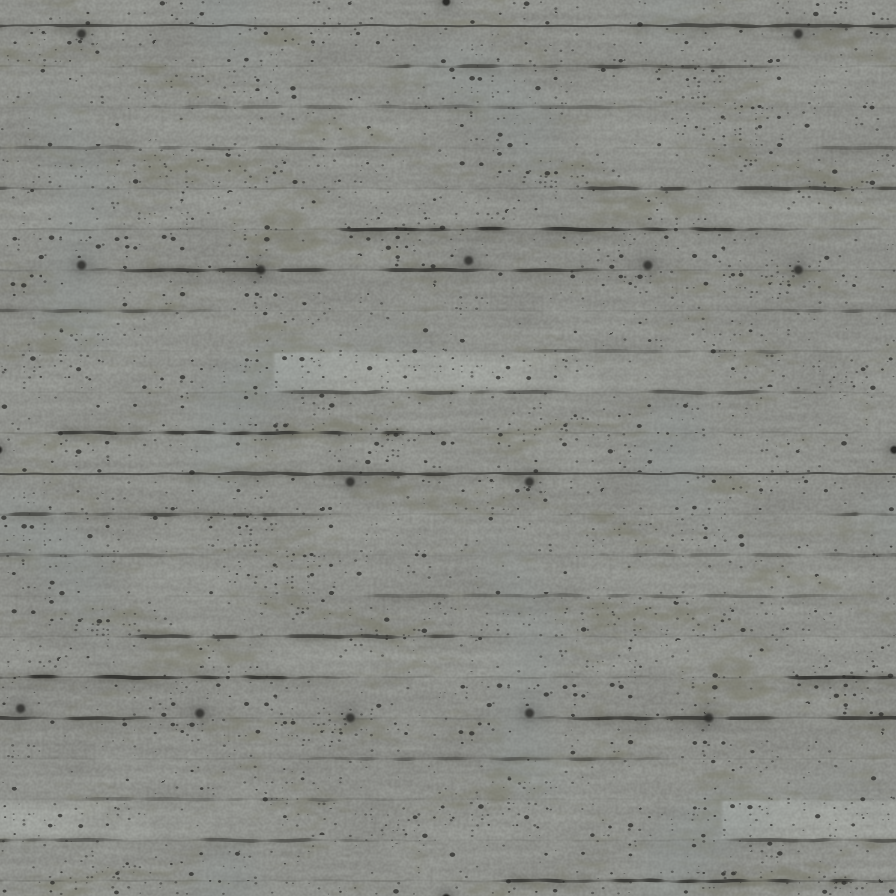
Write a WebGL 1 fragment shader that draws this texture.

```glsl
precision highp float;
// Board-marked concrete: 22 courses with broken dark seams, tie holes, pits and stains.
// One half-height sheet repeats twice, the second time shifted by half its width.
// All noise cells wrap on that same staggered lattice, so the sheets join seamlessly.
uniform vec2 u_resolution;

const float BOARDS = 11.0;       // boards in one sheet
const float SEAM_OFFSET = 0.63;  // first seam, in boards from the top
const vec3 DARK_CEMENT = vec3(0.46, 0.46, 0.445);
const vec3 PALE_CEMENT = vec3(0.61, 0.62, 0.60);
const vec3 OLIVE_STAIN = vec3(0.47, 0.47, 0.40);
const vec3 COOL_BLOOM = vec3(0.57, 0.61, 0.61);
const vec3 SEAM_GRIME = vec3(0.32, 0.32, 0.28);
const vec3 HOLLOW = vec3(0.17, 0.17, 0.16);

// Folds a position into one sheet of n cells, undoing the half-width stagger.
vec2 wrapSheet(vec2 c, vec2 n) {
  float sheet = floor(c.y / n.y);
  return vec2(mod(c.x + 0.5 * sheet * n.x, n.x), c.y - sheet * n.y);
}

float hash(vec2 p, float seed) {
  vec3 q = fract(p.xyx * 0.1031 + seed * 0.137);
  q += dot(q, q.yzx + 33.33);
  return fract((q.x + q.y) * q.z);
}

float corner(vec2 cell, vec2 offset, vec2 n, float seed) {
  float a = 6.28318 * hash(wrapSheet(cell + 0.5, n), seed);
  return dot(vec2(cos(a), sin(a)), offset);
}

// Gradient noise, roughly -1 to 1, with n cells per sheet (n.x even).
float noise(vec2 p, vec2 n, float seed) {
  vec2 q = p * n, i = floor(q), f = q - i;
  vec2 u = f * f * f * (f * (f * 6.0 - 15.0) + 10.0);
  vec2 e = vec2(1.0, 0.0);
  float top = mix(corner(i, f, n, seed), corner(i + e, f - e, n, seed), u.x);
  float low = mix(corner(i + e.yx, f - e.yx, n, seed),
                  corner(i + 1.0, f - 1.0, n, seed), u.x);
  return 1.4 * mix(top, low, u.y);
}

// Small round air holes, at most one per cell.
float pits(vec2 p, float count, float density, float seed, float px) {
  vec2 n = vec2(count, 0.5 * count), q = p * n, i = floor(q);
  vec2 id = wrapSheet(i + 0.5, n);
  vec2 centre = 0.35 + 0.3 * vec2(hash(id, seed), hash(id, seed + 1.0));
  float radius = mix(0.08, 0.24, hash(id, seed + 2.0));
  float d = length((q - i - centre) * vec2(0.8, 1.0));
  float soft = 0.6 * count * px;
  float dot1 = 1.0 - smoothstep(radius - soft, radius + soft, d);
  return dot1 * step(hash(id, seed + 3.0), density);
}

// Nearest board seam: x is the thin crack, y the grime around it.
vec2 seam(vec2 p, float px) {
  float y = p.y * BOARDS - SEAM_OFFSET + 0.025 * noise(p, vec2(30.0, 11.0), 3.0);
  float index = floor(y + 0.5), d = y - index;
  vec2 at = wrapSheet(vec2(p.x, index + 0.5), vec2(1.0, BOARDS));
  float k = at.y - 0.5;
  float joint = 1.0 - step(0.5, k);
  float along = fract(at.x - 0.3 - 0.735 * (k - 9.0));
  float span = 0.4 + 0.3 * hash(at.yy, 7.0);
  float stretch = smoothstep(0.0, 0.04, along) * (1.0 - smoothstep(span - 0.12, span, along));
  float strength = 0.65 - 0.35 * cos(6.28318 * (k - 2.4) / 5.5);
  float broken = smoothstep(-0.6, 0.3, noise(p, vec2(36.0, 11.0), 5.0));
  float wear = strength * (0.18 + 0.82 * stretch) * (0.25 + 0.75 * broken);
  float width = 0.012 + 0.02 * stretch * broken;
  float crack = 1.0 - smoothstep(width, width + 22.0 * px, abs(d));
  float grime = exp(-abs(d) * (d > 0.0 ? 7.0 : 11.0)) * wear;
  grime *= 0.65 + 0.6 * noise(p, vec2(24.0, 60.0), 8.0);
  return vec2(crack * mix(wear, 0.75, joint), max(grime, 0.0));
}

// Dark plug with a faint ring of stain; p is folded into one sheet.
float tieHole(vec2 p, vec2 centre, float radius, float px) {
  float d = length((p - centre) * vec2(1.0, 0.5));
  float core = 1.0 - smoothstep(0.4 * radius, radius + px, d);
  return 0.65 * core + 0.2 * exp(-d * d / (5.0 * radius * radius));
}

void main() {
  vec2 uv = gl_FragCoord.xy / u_resolution;
  float px = 1.0 / u_resolution.y;
  vec2 p = vec2(uv.x, 2.0 * (1.0 - uv.y));        // y runs down, one sheet per unit
  vec2 s = wrapSheet(p + vec2(0.0, 0.1), vec2(1.0));

  // Cement tone: clouds, board differences, grain along the boards, fine sand
  float cloud = noise(p, vec2(6.0, 5.0), 11.0) + 0.6 * noise(p, vec2(18.0, 16.0), 12.0);
  float streak = noise(p, vec2(6.0, 44.0), 13.0) + 0.7 * noise(p, vec2(20.0, 90.0), 14.0);
  float sand = noise(p, vec2(300.0, 150.0), 15.0) + 0.7 * noise(p, vec2(130.0, 80.0), 16.0);
  float board = floor(p.y * BOARDS - SEAM_OFFSET) + 0.5;
  float boardTone = hash(wrapSheet(vec2(0.5, board), vec2(1.0, BOARDS)).yy, 17.0) - 0.5;
  float tone = 0.64 + 0.13 * cloud + 0.15 * streak + 0.2 * sand + 0.14 * boardTone;

  // One pale panel with a crisp left end and a ragged right end
  float ragged = s.x + 0.12 * noise(p, vec2(16.0, 30.0), 18.0);
  float panel = smoothstep(0.302, 0.309, s.x) * (1.0 - smoothstep(0.42, 0.78, ragged));
  panel *= smoothstep(0.882, 0.892, s.y) * (1.0 - smoothstep(0.968, 0.974, s.y));
  vec3 color = mix(DARK_CEMENT, PALE_CEMENT, tone + 0.38 * panel);

  // Olive stains and cool bloom
  float blotch = noise(p, vec2(8.0, 12.0), 21.0) + 0.6 * noise(p, vec2(44.0, 50.0), 22.0);
  color = mix(color, OLIVE_STAIN, 0.5 * smoothstep(0.1, 1.0, blotch) * (1.0 - panel));
  color = mix(color, COOL_BLOOM, 0.3 * smoothstep(0.2, 0.8, noise(p, vec2(6.0, 3.0), 23.0)));

  // Seams, then clustered pits
  vec2 gap = seam(p, px);
  color = mix(color, SEAM_GRIME, 0.75 * min(gap.y, 1.0));
  color = mix(color, HOLLOW, 0.85 * gap.x);
  float cluster = smoothstep(-0.4, 0.8, noise(p, vec2(8.0, 9.0), 31.0));
  float pitted = max(0.75 * pits(p, 96.0, 0.02 + 0.14 * cluster, 32.0, px),
                     0.5 * pits(p, 170.0, 0.03 + 0.17 * cluster, 36.0, px));
  color = mix(color, HOLLOW, pitted);

  // Tie holes: five in the middle row, only the outer two in the top row
  float holes = 0.0;
  for (int i = 0; i < 5; i++) {
    float k = float(i);
    float x = 0.091 + 0.2 * k + 0.037 * max(0.0, sin(1.0472 * (k - 1.0)));
    float sag = 0.012 * sin(2.1 * k);
    holes = max(holes, tieHole(s, vec2(x, 0.692 + sag), 0.0062, px));
    if (i == 0 || i == 4) holes = max(holes, tieHole(s, vec2(x, 0.1755), 0.0062, px));
  }
  holes = max(holes, 1.3 * tieHole(s, vec2(0.498, 0.104), 0.005, px));
  color = mix(color, HOLLOW, min(holes, 1.0));

  gl_FragColor = vec4(color, 1.0);
}
```
